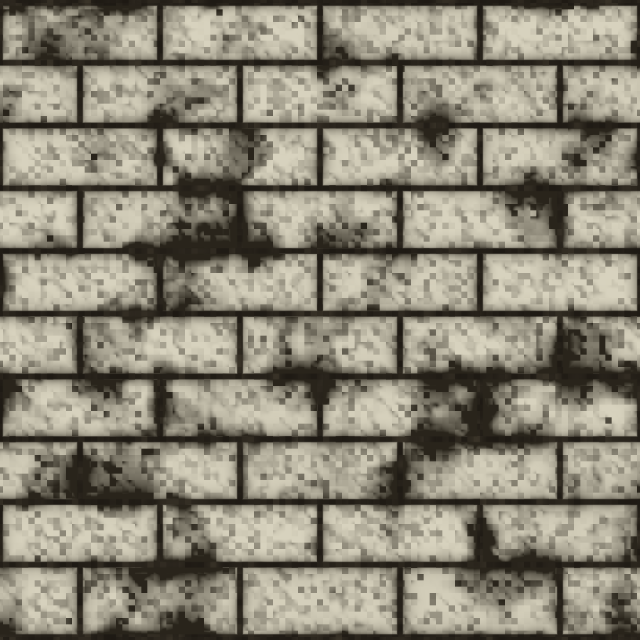
Give the GLSL for this texture, as a Shadertoy shader.

```glsl
// Weathered pale brick wall in running bond, broken into small square cells of grime.

#define CELLS 102.0        // square cells across the canvas
#define ROWS 10.0          // brick courses
#define BRICK_W 25.5       // brick pitch across, in cells
#define BRICK_H 10.0       // course pitch, in cells
#define JOINT 0.46         // half width of a joint, in cells
#define SPECK 0.56         // strength of the single-cell specks
#define GRIME 0.42         // strength of the broad stains
#define EDGE_WEAR 0.42     // darkening along the brick edges
#define SAMPLES 3          // supersampling per axis

const vec3 PALE = vec3(0.845, 0.825, 0.745);
const vec3 SOOT = vec3(0.160, 0.142, 0.105);
const vec3 JOINT_DARK = vec3(0.115, 0.098, 0.075);
const vec3 JOINT_LIGHT = vec3(0.235, 0.210, 0.165);

float hash(vec2 p) {
    vec3 q = fract(vec3(p.xyx) * 0.1031);
    q += dot(q, q.yzx + 33.33);
    return fract((q.x + q.y) * q.z);
}

float valueNoise(vec2 p) {
    vec2 i = floor(p), f = fract(p);
    f = f * f * (3.0 - 2.0 * f);
    float low = mix(hash(i), hash(i + vec2(1, 0)), f.x);
    float high = mix(hash(i + vec2(0, 1)), hash(i + vec2(1, 1)), f.x);
    return mix(low, high, f.y);
}

float stains(vec2 p) {
    float sum = 0.0, weight = 0.5;
    for (int i = 0; i < 3; i++) {
        sum += weight * valueNoise(p);
        p = p * 2.1 + 17.3;
        weight *= 0.5;
    }
    return sum / 0.875;
}

// Position p is in cells, measured from the upper left corner.
vec3 wall(vec2 p) {
    // Brick layout: the last course is taller and fills the rest of the canvas
    float row = min(floor(p.y / BRICK_H), ROWS - 1.0);
    float top = max(row * BRICK_H, JOINT);
    float bottom = row < ROWS - 1.0 ? (row + 1.0) * BRICK_H : CELLS - JOINT;
    float along = p.x / BRICK_W + 0.5 * mod(row, 2.0);
    float across = fract(along);
    float sideGap = min(across, 1.0 - across) * BRICK_W;
    float bedGap = min(p.y - top, bottom - p.y);
    float inside = min(sideGap, bedGap) - JOINT;
    float brickTone = hash(vec2(mod(floor(along), 4.0), row) + 51.0);

    // Flat cells, some of them smeared into their neighbours
    vec2 grid = p + 0.5;
    vec2 cell = floor(grid);
    float smeared = step(0.62, hash(cell + 211.0));
    float speck = mix(hash(cell), valueNoise(grid), 0.75 * smeared);
    float pit = step(0.988, hash(cell + 419.0));

    // Broad stains follow the cells closely but not fully
    vec2 stainPos = mix(p, cell, 0.6);
    float grime = smoothstep(0.44, 0.82, stains(stainPos * 0.13 + 7.0));

    // Wear gathers at the edges and deepens where stains reach them
    float depth = max(inside, 0.0);
    float edge = exp(-depth / 0.85) * (0.6 + 0.8 * valueNoise(p * 0.35 + 90.0));
    float soak = 0.65 * grime * exp(-depth / 2.2);
    float wear = SPECK * pow(speck, 2.8) * (0.8 + 0.6 * grime)
               + GRIME * grime + EDGE_WEAR * edge + soak
               + 0.4 * pit + 0.06 * (brickTone - 0.5);
    vec3 brick = mix(PALE, SOOT, clamp(wear, 0.0, 1.0));

    // Dark joints with a faint mottling
    float mottle = mix(hash(cell + 83.0), valueNoise(p * 0.5 + 31.0), 0.5);
    vec3 mortar = mix(JOINT_DARK, JOINT_LIGHT, mottle * mottle);
    return mix(mortar, brick, smoothstep(-0.12, 0.12, inside));
}

void mainImage(out vec4 fragColor, in vec2 fragCoord) {
    vec3 color = vec3(0.0);
    float n = float(SAMPLES);
    for (int j = 0; j < SAMPLES; j++) {
        for (int i = 0; i < SAMPLES; i++) {
            vec2 offset = (vec2(i, j) + 0.5) / n - 0.5;
            vec2 uv = (fragCoord + offset) / iResolution.xy;
            color += wall(vec2(uv.x, 1.0 - uv.y) * CELLS);
        }
    }
    fragColor = vec4(color / (n * n), 1.0);
}
```
